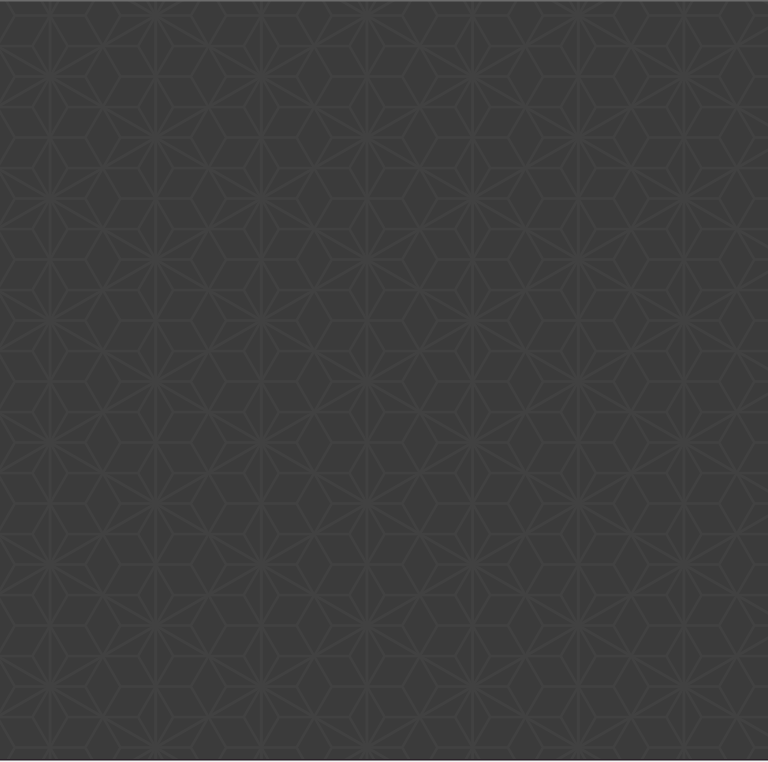
A WebGL 1 fragment shader for this pattern:

```glsl
precision highp float;
// Tone-on-tone hemp-leaf lattice: twelve-rayed stars on charcoal with thin rims.
uniform vec2 u_resolution;

const float ROOT3 = 1.7320508;
const float STAR_SPACING = 0.1601;          // in canvas heights
const vec2 STAR_ORIGIN = vec2(0.4816, 0.4993);
const float EDGE_HALF_WIDTH = 0.0019;
const float SPOKE_HALF_WIDTH = 0.0017;
const float RIM = 0.00197;

const vec3 CHARCOAL = vec3(0.230);
const vec3 LINE_GREY = vec3(0.256);
const vec3 TOP_RIM = vec3(0.42);
const vec3 DARK_RIM = vec3(0.16, 0.13, 0.155);
const vec3 PALE_RIM = vec3(0.95);

// Distance to the nearest of evenly spaced parallel lines
float parallelLines(vec2 p, vec2 normal, float spacing) {
  float t = dot(p, normal) / spacing;
  return abs(fract(t + 0.5) - 0.5) * spacing;
}

// Edges of a triangular grid with vertical sides
float triangleGrid(vec2 p, float side) {
  float height = 0.5 * ROOT3 * side;
  float d = parallelLines(p, vec2(1.0, 0.0), height);
  d = min(d, parallelLines(p, vec2(0.5, 0.5 * ROOT3), height));
  return min(d, parallelLines(p, vec2(0.5, -0.5 * ROOT3), height));
}

// Offset from the nearest vertex of the triangular grid
vec2 nearestVertex(vec2 p, float side) {
  vec2 cell = vec2(ROOT3, 1.0) * side;
  vec2 a = (fract(p / cell + 0.5) - 0.5) * cell;
  vec2 b = (fract(p / cell) - 0.5) * cell;
  return dot(a, a) < dot(b, b) ? a : b;
}

// Six spokes joining each vertex to the centres of its triangles
float centreSpokes(vec2 p, float side) {
  vec2 q = abs(nearestVertex(p, side));
  vec2 diagonal = vec2(0.5, 0.5 * ROOT3);
  float reach = side / ROOT3;
  float flat_ = length(q - vec2(clamp(q.x, 0.0, reach), 0.0));
  float slanted = length(q - diagonal * clamp(dot(q, diagonal), 0.0, reach));
  return min(flat_, slanted);
}

float stroke(float distance_, float halfWidth, float blur) {
  return 1.0 - smoothstep(halfWidth - blur, halfWidth + blur, distance_);
}

// Thin light rim above, dark and pale rims below
vec3 addRims(vec3 color, float y, float blur) {
  color = mix(color, TOP_RIM, smoothstep(-blur, blur, y - 1.0 + RIM));
  color = mix(DARK_RIM, color, smoothstep(-blur, blur, y - 2.0 * RIM));
  return mix(PALE_RIM, color, smoothstep(-blur, blur, y - RIM));
}

void main() {
  vec2 uv = gl_FragCoord.xy / u_resolution.y;
  float pixel = 1.0 / u_resolution.y;
  vec2 p = uv - STAR_ORIGIN;

  // Large triangles, each split into four smaller spoked ones
  float edges = stroke(triangleGrid(p, STAR_SPACING), EDGE_HALF_WIDTH, 0.7 * pixel);
  float spokes = stroke(centreSpokes(p, 0.5 * STAR_SPACING), SPOKE_HALF_WIDTH, 0.7 * pixel);
  vec3 color = mix(CHARCOAL, LINE_GREY, max(edges, spokes));

  gl_FragColor = vec4(addRims(color, uv.y, 0.4 * pixel), 1.0);
}
```
